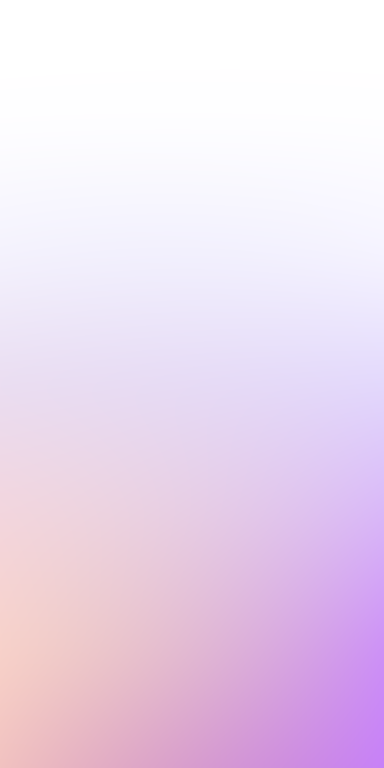
A Shadertoy shader for this background:

```glsl
// Ramp from 0 to 1 between two heights, with rounded corners
float softRamp(float start, float end, float depth) {
    vec2 d = depth - vec2(start, end);
    vec2 bend = 0.5 * (d + sqrt(d * d + 0.0016));
    return (bend.x - bend.y) / (end - start);
}

// Vertical gradient that starts at white and passes through five colours
vec3 softGradient(float depth, vec3 haze, vec3 upper, vec3 middle, vec3 lower, vec3 base) {
    vec3 color = vec3(1.0);
    color += (haze - 1.0) * softRamp(0.15, 0.33, depth);
    color += (upper - haze) * softRamp(0.33, 0.50, depth);
    color += (middle - upper) * softRamp(0.50, 0.67, depth);
    color += (lower - middle) * softRamp(0.67, 0.85, depth);
    color += (base - lower) * softRamp(0.85, 1.02, depth);
    return color;
}

void mainImage(out vec4 fragColor, in vec2 fragCoord) {
    vec2 uv = fragCoord / iResolution.xy;
    float depth = 1.0 - uv.y;

    // Peach side, pink centre and violet side
    vec3 peach = softGradient(depth,
        vec3(0.957, 0.953, 0.996), vec3(0.910, 0.863, 0.949),
        vec3(0.953, 0.835, 0.867), vec3(0.973, 0.824, 0.784),
        vec3(0.940, 0.745, 0.745));
    vec3 pink = softGradient(depth,
        vec3(0.949, 0.945, 0.996), vec3(0.898, 0.855, 0.965),
        vec3(0.906, 0.804, 0.894), vec3(0.886, 0.725, 0.816),
        vec3(0.835, 0.590, 0.804));
    vec3 violet = softGradient(depth,
        vec3(0.965, 0.961, 1.000), vec3(0.886, 0.851, 0.988),
        vec3(0.851, 0.718, 0.973), vec3(0.800, 0.557, 0.965),
        vec3(0.776, 0.490, 0.973));

    // Quadratic blend across the width
    float x = uv.x;
    vec3 color = peach * (1.0 - x) * (1.0 - 2.0 * x)
               + pink * 4.0 * x * (1.0 - x)
               + violet * x * (2.0 * x - 1.0);

    fragColor = vec4(clamp(color, 0.0, 1.0), 1.0);
}
```
